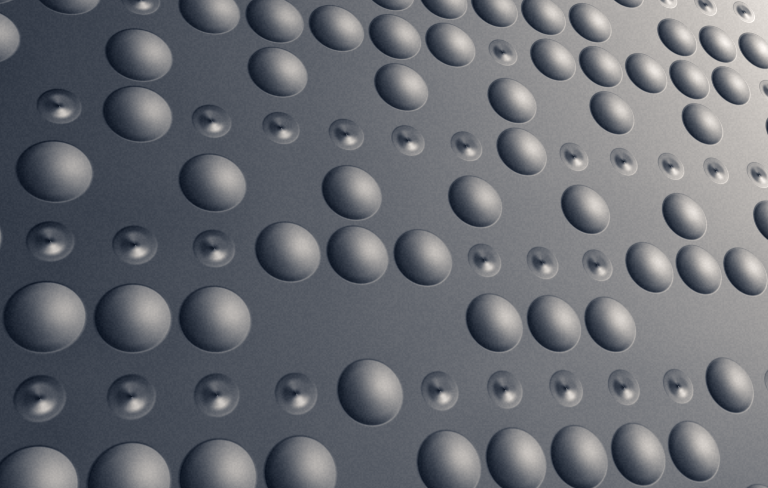
Give the GLSL for this texture, as a Shadertoy shader.

```glsl
// Brushed metal sheet with raised domes and small dimples on a grid in perspective.

const float DOME_RADIUS = 0.445;   // in grid cells
const float DIMPLE_RADIUS = 0.26;
const int EMPTY = 0, DIMPLE = 1, DOME = 2;

// Columns: step along a row, step up a column, grid origin (height units).
const mat3 GRID_TO_CANVAS = mat3(0.1973, 0.0107, 0.038,
                                 0.0149, 0.1818, 0.041,
                                 0.0667, 0.0019, 0.959);

float hash(vec2 p) {
    vec3 q = fract(vec3(p.xyx) * 0.1031);
    q += dot(q, q.yzx + 33.33);
    return fract((q.x + q.y) * q.z);
}

float noise(vec2 p) {
    vec2 i = floor(p), f = fract(p);
    f = f * f * (3.0 - 2.0 * f);
    return mix(mix(hash(i), hash(i + vec2(1, 0)), f.x),
               mix(hash(i + vec2(0, 1)), hash(i + vec2(1, 1)), f.x), f.y);
}

// Shape in a cell: rows repeat every 8, columns every 6.
int shapeAt(vec2 cell) {
    int row = int(mod(cell.y, 8.0));
    float col = mod(cell.x, 6.0);
    bool odd = mod(col, 2.0) > 0.5;
    if (row == 0) return col == 4.0 ? EMPTY : DOME;
    if (row == 1) return col == 4.0 ? DOME : DIMPLE;
    if (row == 2) return col < 3.0 ? DOME : EMPTY;
    if (row == 3) return col < 3.0 ? DIMPLE : DOME;
    if (row == 4) return odd ? EMPTY : DOME;
    if (row == 5) return col == 1.0 ? DOME : DIMPLE;
    if (row == 6) return odd ? DOME : EMPTY;
    return col == 1.0 ? DIMPLE : DOME;
}

// Light falling on the flat sheet, strongest at the upper right.
float sheetTone(vec2 uv) {
    return 0.23 + 0.25 * uv.x + 0.38 * uv.x * uv.x * uv.y;
}

// u is the position in the dome, with its edge at length 1.
float domeTone(vec2 u, float ambient) {
    float side = dot(u, vec2(0.92, 0.38));
    float tone = mix(0.15, 0.50, smoothstep(-1.0, 0.7, side));
    vec2 h = u - vec2(0.40, 0.18);
    tone += 0.24 * exp(-3.2 * dot(h, h));
    tone *= 1.0 - 0.35 * smoothstep(0.7, 1.0, length(u)) * smoothstep(0.7, -0.4, side);
    return tone * (0.72 + 0.75 * ambient);
}

// Cone pressed inward: radial glints, dark core and a soft shoulder.
float dimpleTone(vec2 u, float ambient) {
    float r = length(u);
    vec2 dir = u / max(r, 0.001);
    float glint = pow(max(dot(dir, vec2(0.45, -0.89)), 0.0), 3.0);
    float counter = pow(max(dot(dir, vec2(-0.35, 0.94)), 0.0), 8.0);
    float shade = max(dot(dir, vec2(-0.94, 0.34)), 0.0);
    float cone = 0.23 + 0.35 * ambient + 0.45 * glint + 0.18 * counter - 0.18 * shade;
    cone *= mix(0.45, 1.0, smoothstep(0.0, 0.32, r));
    float shoulder = ambient + 0.12 * dot(u, vec2(0.5, -0.85));
    return mix(cone, shoulder, smoothstep(0.55, 0.85, r));
}

// Thin pressed lip around a shape, lit at the lower right.
float lip(vec2 d, float radius, float width) {
    float x = (length(d) - radius) / width;
    return exp(-x * x) * dot(normalize(d + 0.0001), vec2(0.65, -0.75));
}

// Cool shadows to warm lights.
vec3 metalColor(float tone) {
    vec3 tint = mix(vec3(-0.03, 0.0, 0.05), vec3(0.02, 0.0, -0.02),
                    smoothstep(0.15, 0.85, tone));
    return clamp(tone + tint, 0.0, 1.0);
}

void mainImage(out vec4 fragColor, in vec2 fragCoord) {
    vec2 uv = fragCoord / iResolution.xy;
    vec2 p = uv * vec2(1.567, 1.0);

    // Canvas to grid
    vec3 g = inverse(GRID_TO_CANVAS) * vec3(p, 1.0);
    vec2 q = g.xy / g.z;
    float blur = max(length(fwidth(q)) * 0.7, 0.004);
    vec2 cell = floor(q + 0.5);
    vec2 d = q - cell;

    // Sheet and pressed shapes
    float ambient = sheetTone(uv);
    float tone = ambient;
    int shape = shapeAt(cell);
    if (shape != EMPTY) {
        float radius = shape == DOME ? DOME_RADIUS : DIMPLE_RADIUS;
        vec2 u = d / radius;
        float pressed = shape == DOME ? domeTone(u, ambient) : dimpleTone(u, ambient);
        pressed *= 0.97 + 0.06 * hash(cell + 40.0);
        float inside = 1.0 - smoothstep(-blur, blur, length(d) - radius);
        tone = mix(tone, pressed, inside);
        tone += 0.13 * lip(d, radius + 0.008, 0.014);
    }

    // Fine grain and faint uneven wear
    tone += 0.035 * (noise(p * 330.0) - 0.5) + 0.02 * (noise(p * 9.0) - 0.5);
    fragColor = vec4(metalColor(tone), 1.0);
}
```
